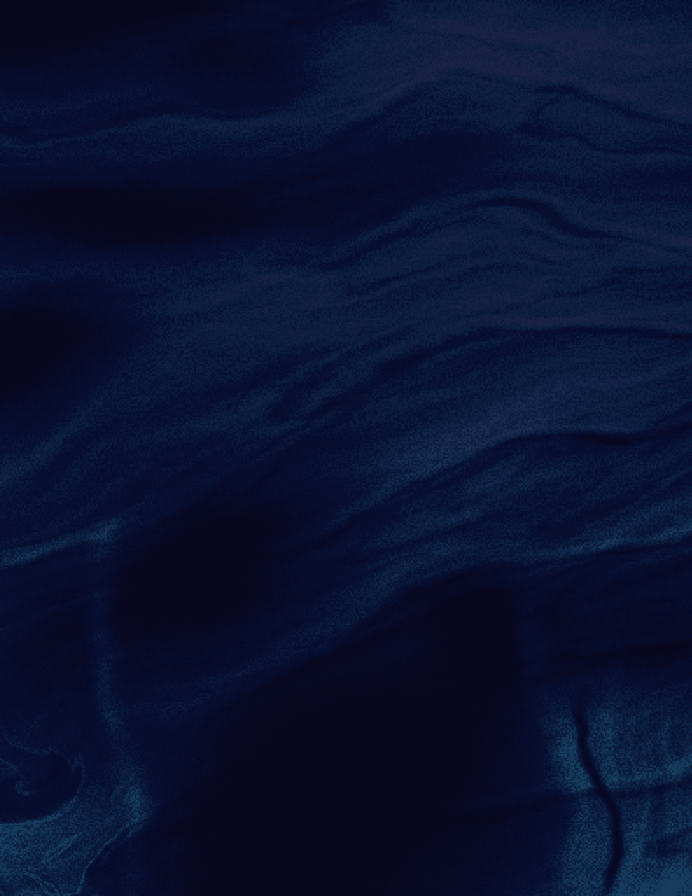
Write a WebGL 1 fragment shader that draws this texture.

```glsl
precision highp float;
// Dark navy poured-paint marbling: black pools, drifting silky bands and thin folds.

uniform vec2 u_resolution;

#define BLACK vec3(0.030, 0.026, 0.118)
#define NAVY vec3(0.028, 0.052, 0.180)
#define BLUE vec3(0.040, 0.112, 0.240)
#define VIOLET vec3(0.098, 0.132, 0.272)
#define TEAL vec3(0.085, 0.235, 0.365)
#define WARP 0.036
#define BASE_TONE 0.50
#define STREAK_GAIN 0.15
#define FOLD_COUNT 7.0
#define FOLD_GAIN 0.12
#define GRAIN_CELLS 512.0
#define GRAIN_GAIN 0.34

float hash(vec2 p) {
  vec3 h = fract(vec3(p.xyx) * 0.1031);
  h += dot(h, h.yzx + 33.33);
  return fract((h.x + h.y) * h.z);
}

// Layered, turned sines: smooth noise of about -1 to 1
float waves(vec2 p) {
  float sum = 0.0, amp = 0.5;
  for (int i = 0; i < 6; i++) {
    sum += amp * sin(p.x + 1.4 * sin(p.y + 0.6 * p.x));
    p = mat2(0.86, 0.51, -0.51, 0.86) * p * 1.75 + vec2(2.3, 5.1);
    amp *= 0.58;
  }
  return sum;
}

// Soft sheared ellipse, 1 inside and 0 outside
float pool(vec2 p, vec2 center, vec2 radius, float tilt) {
  vec2 d = p - center;
  d.y -= tilt * d.x;
  return 1.0 - smoothstep(0.2, 1.35, length(d / radius));
}

float line(float distance, float width) {
  float d = distance / width;
  return exp(-d * d);
}

float between(float low, float high, float soft, float x) {
  return smoothstep(low - soft, low + soft, x) * (1.0 - smoothstep(high - soft, high + soft, x));
}

// Share of light left between the black pools
float clearOfPools(vec2 p) {
  float light = 1.0 - 0.90 * pool(p, vec2(0.08, 1.0), vec2(0.46, 0.085), 0.1);
  light *= 1.0 - 0.85 * pool(p, vec2(0.14, 0.775), vec2(0.34, 0.075), 0.03);
  light *= 1.0 - 0.90 * pool(p, vec2(0.0, 0.61), vec2(0.17, 0.075), 0.2);
  light *= 1.0 - 0.55 * pool(p, vec2(0.27, 0.925), vec2(0.09, 0.04), 0.0);
  light *= 1.0 - 0.35 * pool(p, vec2(0.48, 0.82), vec2(0.14, 0.05), 0.2);
  light *= 1.0 - 0.90 * pool(p, vec2(0.23, 0.36), vec2(0.20, 0.14), 0.4);
  light *= 1.0 - 0.95 * pool(p, vec2(0.39, 0.10), vec2(0.30, 0.23), 0.35);
  light *= 1.0 - 0.85 * pool(p, vec2(0.56, 0.29), vec2(0.10, 0.11), 0.0);
  light *= 1.0 - 0.65 * pool(p, vec2(0.74, 0.28), vec2(0.14, 0.11), 0.2);
  return light * (1.0 - 0.50 * pool(p, vec2(0.08, 0.20), vec2(0.12, 0.12), 0.0));
}

void main() {
  vec2 p = gl_FragCoord.xy / u_resolution.y;
  vec2 bend = p * vec2(5.0, 8.0);
  vec2 q = p + WARP * vec2(waves(bend), 0.8 * waves(bend + 7.3));

  // Flow runs nearly level on top and climbs to the right below
  float climb = mix(0.42, 0.10, smoothstep(0.4, 0.75, q.y));
  float flow = q.y - climb * (q.x - 0.4);
  float streak = waves(vec2(flow * 38.0, q.x * 5.0));
  float thread = waves(vec2(flow * 130.0, q.x * 16.0));
  float contour = waves(vec2(flow * 17.0 + 2.0, q.x * 4.0));

  // Broad bands and glows
  float tone = BASE_TONE + STREAK_GAIN * (streak + 0.45 * thread);
  tone += 0.22 * pool(q, vec2(0.58, 0.92), vec2(0.26, 0.11), -0.1);
  tone += 0.18 * pool(q, vec2(0.50, 0.68), vec2(0.42, 0.08), 0.12);
  tone += 0.16 * pool(q, vec2(0.56, 0.51), vec2(0.22, 0.06), 0.4);

  // Folds: a slow ramp with one crisp edge, and thin contour threads
  float ramp = fract(flow * FOLD_COUNT + 0.25 * sin(q.x * 9.0) + 0.15);
  float fold = smoothstep(0.0, 0.10, ramp) * (1.0 - ramp) - 0.40;
  float toRight = smoothstep(0.1, 0.6, q.x);
  tone += FOLD_GAIN * toRight * (1.6 * fold + 1.3 * line(ramp - 0.15, 0.03));
  tone -= FOLD_GAIN * toRight * 2.0 * line(ramp - 0.05, 0.04);
  tone += 0.12 * line(contour - 0.1, 0.08) - 0.14 * line(contour + 0.15, 0.09);
  tone *= clearOfPools(q);

  // Thin veins round the lower pools
  float leftVein = q.x - 0.155 + 0.06 * smoothstep(0.2, 0.44, q.y);
  float ridge = q.y - 0.19 - 0.20 * smoothstep(0.15, 0.58, q.x);
  float drop = q.x - 0.62 - 0.02 * sin(q.y * 14.0);
  float fray = 1.0 + 0.5 * streak;
  tone += 0.24 * fray * line(leftVein, 0.014) * between(0.03, 0.42, 0.04, q.y);
  tone += 0.20 * fray * line(ridge, 0.020) * between(0.18, 0.62, 0.05, q.x);
  tone += 0.18 * fray * line(drop, 0.022) * between(0.12, 0.36, 0.05, q.y);

  // Upright wisps in the right corner, curls in the left one
  float upright = waves(vec2(q.x * 52.0 - q.y * 12.0, q.y * 7.0));
  float curl = waves(q * 26.0 + 1.5 * sin(q.yx * 30.0));
  float rightWisp = pool(q, vec2(0.715, 0.06), vec2(0.11, 0.18), 0.0);
  float leftWisp = pool(q, vec2(0.07, 0.07), vec2(0.12, 0.14), 0.0);
  tone += rightWisp * (0.42 + 0.32 * upright);
  tone += leftWisp * (0.18 + 0.26 * curl + 0.35 * line(curl, 0.12));
  float seam = q.x - 0.672 - 0.012 * sin(q.y * 32.0);
  tone *= 1.0 - 0.85 * line(seam, 0.006) * between(0.0, 0.2, 0.03, q.y);

  // Fine speckle, stronger in the light paint
  float grain = hash(floor(p * GRAIN_CELLS)) - 0.5;
  tone = clamp(tone * (1.0 + GRAIN_GAIN * grain) + 0.03 * grain, 0.0, 1.1);

  // Colour: violet highlights on top, teal ones below
  vec3 highlight = mix(TEAL, VIOLET, smoothstep(0.3, 0.65, p.y));
  vec3 color = mix(BLACK, NAVY, smoothstep(0.02, 0.34, tone));
  color = mix(color, BLUE, smoothstep(0.32, 0.66, tone));
  color = mix(color, highlight, smoothstep(0.56, 1.0, tone));
  gl_FragColor = vec4(color, 1.0);
}
```
